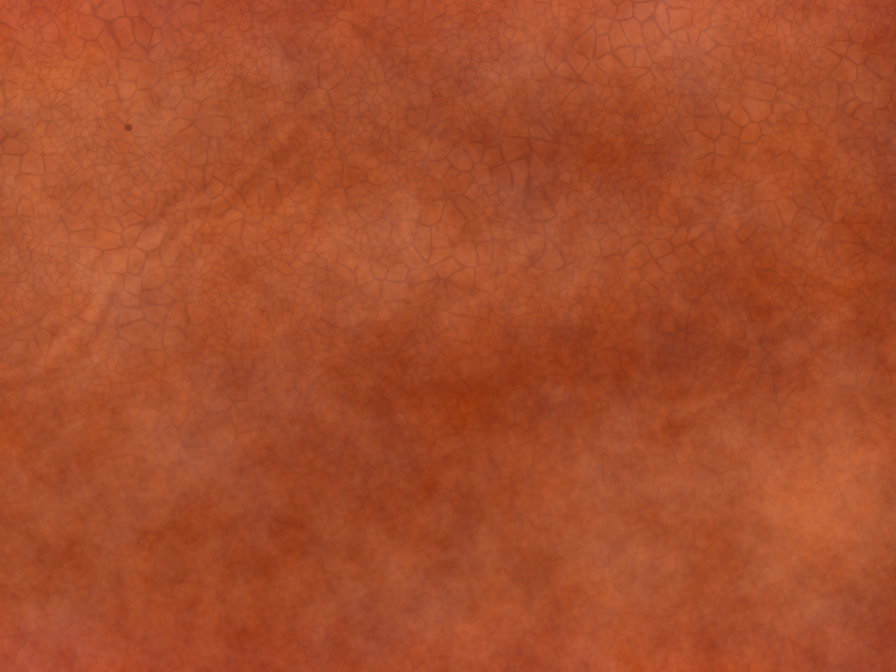
Reproduce this texture procedurally as a Shadertoy shader.

```glsl
// Worn terracotta leather: mottled clouds from layered warped sines, fine
// ragged wrinkles from cellular edges, and a few diagonal creases.
// Coordinates are in canvas heights, origin at the lower left.

vec2 hash2(vec2 cell) {
    vec3 h = fract(cell.xyx * vec3(0.1031, 0.1030, 0.0973));
    h += dot(h, h.yzx + 33.33);
    return fract((h.xx + h.yz) * h.zy);
}

// Layered sines, each octave turned and bent; roughly -1 to 1
float clouds(vec2 p, float decay, int octaves) {
    float sum = 0.0, amp = 0.7;
    for (int i = 0; i < octaves; i++) {
        vec2 q = p + 0.9 * sin(p.yx * 0.77 + float(i) * 2.1)
                   + 0.5 * sin(p.yx * vec2(1.7, -1.4) + p);
        sum += amp * sin(q.x) * sin(q.y);
        p = mat2(0.8, 0.6, -0.6, 0.8) * p * 1.85 + 3.7;
        amp *= decay;
    }
    return sum;
}

// Thin lines where two cells meet
float wrinkles(vec2 p, float width) {
    vec2 base = floor(p);
    float near = 8.0, second = 8.0;
    for (int y = -1; y <= 1; y++)
    for (int x = -1; x <= 1; x++) {
        vec2 cell = base + vec2(x, y);
        float d = length(cell + hash2(cell) - p);
        second = min(second, max(near, d));
        near = min(near, d);
    }
    return 1.0 - smoothstep(0.0, width, second - near);
}

// Wavy parallel folds along the segment from a to b
float crease(vec2 p, vec2 a, vec2 b, float spread) {
    vec2 dir = normalize(b - a);
    float along = dot(p - a, dir);
    float across = dot(p - a, vec2(-dir.y, dir.x));
    across += 0.018 * sin(along * 17.0) + 0.007 * sin(along * 43.0 + 1.0);
    float ends = smoothstep(-0.1, 0.1, along)
               * (1.0 - smoothstep(-0.15, 0.1, along - length(b - a)));
    float folds = sin(across * 150.0 + 2.0 * sin(along * 11.0));
    return folds * ends * exp(-across * across / (spread * spread));
}

// Soft round patch
float patchAt(vec2 p, vec2 centre, vec2 size) {
    vec2 d = (p - centre) / size;
    return exp(-dot(d, d));
}

void mainImage(out vec4 fragColor, in vec2 fragCoord) {
    vec2 p = fragCoord / iResolution.y;
    float right = iResolution.x / iResolution.y;
    vec2 ragged = p + 0.009 * vec2(clouds(p * 21.0, 0.55, 4),
                                   clouds(p * 21.0 + 40.0, 0.55, 4));

    // Broad light and shade
    float tone = 0.42 + 0.22 * clouds(ragged * 7.0 + 1.3, 0.74, 7);
    tone += 0.40 * patchAt(p, vec2(0.12, 0.65), vec2(0.32, 0.45));
    tone += 0.42 * patchAt(p, vec2(1.22, 0.28), vec2(0.2, 0.17));
    tone += 0.32 * patchAt(p, vec2(0.95, 0.97), vec2(0.42, 0.12));
    tone += 0.16 * patchAt(p, vec2(0.72, 0.6), vec2(0.25, 0.1));
    tone -= 0.34 * patchAt(p, vec2(0.56, 0.36), vec2(0.2, 0.16));
    tone -= 0.28 * patchAt(p, vec2(0.28, 0.2), vec2(0.22, 0.1));
    tone -= 0.26 * patchAt(p, vec2(0.95, 0.45), vec2(0.3, 0.11));
    tone -= 0.26 * patchAt(p, vec2(0.85, 0.78), vec2(0.25, 0.1));
    tone -= 0.25 * smoothstep(right - 0.1, right, p.x);

    // Fine grain and diagonal folds
    tone += 0.14 * clouds(p * 45.0 + 7.0, 0.85, 4);
    tone += 0.16 * crease(ragged, vec2(0.0, 0.43), vec2(0.5, 0.85), 0.045);
    tone += 0.10 * crease(ragged, vec2(0.95, 0.36), vec2(1.3, 0.58), 0.04);
    tone += 0.07 * crease(ragged, vec2(0.6, 0.5), vec2(0.85, 0.66), 0.05);

    vec3 umber = vec3(0.58, 0.24, 0.123);
    vec3 ochre = vec3(0.745, 0.386, 0.225);
    vec3 color = mix(umber, ochre, clamp(tone, -0.1, 1.15));

    // Dusty mauve against vivid orange, redder towards the borders
    float dust = clouds(ragged * 9.0 + 17.0, 0.8, 7);
    color += vec3(-0.010, 0.008, 0.024) * dust;
    float border = smoothstep(0.85, 1.0, p.y) + 1.0 - smoothstep(0.0, 0.14, p.y);
    border *= 1.0 - 0.5 * smoothstep(0.0, 0.5, p.x);
    color += vec3(0.025, -0.018, 0.010) * border;

    // Wrinkles in two sizes, broken up and strongest near the top
    float gaps = clouds(p * 16.0 + 5.0, 0.75, 5);
    float strength = mix(0.35, 1.0, smoothstep(0.2, 0.75, p.y));
    float coarse = wrinkles(ragged * 33.0, 0.2) * smoothstep(-0.3, 0.8, gaps);
    float fine = wrinkles(ragged * 66.0 + 9.0, 0.3) * smoothstep(-0.8, 0.5, -gaps);
    color *= 1.0 - strength * (coarse + 0.7 * fine) * vec3(0.11, 0.13, 0.06);

    // One small dark pore
    float pore = 1.0 - smoothstep(0.003, 0.008, length(p - vec2(0.191, 0.81)));
    color = mix(color, vec3(0.45, 0.18, 0.1), 0.7 * pore);

    fragColor = vec4(color, 1.0);
}
```
